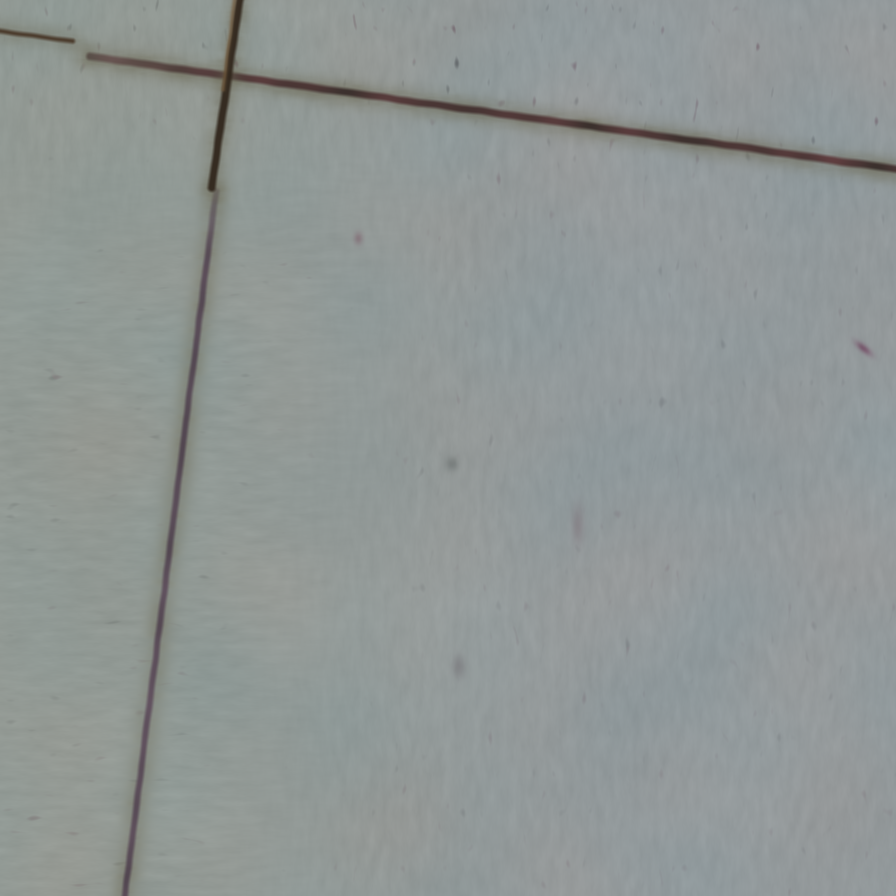
Give the GLSL for this texture, as a Shadertoy shader.

```glsl
// Pale grey-green stone slabs with narrow, stained joints meeting at upper left.
// Joints are segment distances with a dark core and a soft olive halo; the stone
// is stretched gradient noise, with sparse flecks and a few faint blemishes.

vec2 hashGradient(vec2 cell) {
    vec3 p = fract(cell.xyx * vec3(0.1031, 0.1030, 0.0973));
    p += dot(p, p.yzx + 33.33);
    return 2.0 * fract((p.xx + p.yz) * p.zy) - 1.0;
}

float gradientNoise(vec2 p) {
    vec2 i = floor(p), f = fract(p);
    vec2 u = f * f * f * (f * (f * 6.0 - 15.0) + 10.0);
    float a = dot(hashGradient(i), f);
    float b = dot(hashGradient(i + vec2(1, 0)), f - vec2(1, 0));
    float c = dot(hashGradient(i + vec2(0, 1)), f - vec2(0, 1));
    float d = dot(hashGradient(i + 1.0), f - 1.0);
    return mix(mix(a, b, u.x), mix(c, d, u.x), u.y);
}

float fbm(vec2 p) {
    float sum = 0.0, amp = 0.5;
    for (int k = 0; k < 4; k++) {
        sum += amp * gradientNoise(p);
        p = p * 2.03 + 17.3;
        amp *= 0.5;
    }
    return sum;
}

float segmentDistance(vec2 p, vec2 a, vec2 b) {
    vec2 pa = p - a, ba = b - a;
    return length(pa - ba * clamp(dot(pa, ba) / dot(ba, ba), 0.0, 1.0));
}

float bell(float d, float width) {
    return exp(-d * d / (width * width));
}

float blemish(vec2 p, vec2 center, vec2 size) {
    vec2 q = (p - center) / size;
    return exp(-dot(q, q));
}

// Lays a soft stain, then a smooth-edged dark core, over the stone.
vec3 drawJoint(vec3 stone, float d, float halfWidth, vec3 core, float stain, float strength) {
    float pixel = 1.0 / iResolution.y;
    vec3 col = mix(stone, vec3(0.43, 0.42, 0.34), stain * bell(d, 0.014));
    float line = 1.0 - smoothstep(halfWidth - 0.0015 - pixel, halfWidth + 0.0015 + pixel, d);
    return mix(col, core, line * strength);
}

void mainImage(out vec4 fragColor, in vec2 fragCoord) {
    vec2 uv = fragCoord / iResolution.xy;

    // Side of each joint: the grain runs sideways on the left slab
    float jointX = 0.138 + 0.131 * uv.y;
    float jointY = 0.951 - 0.140 * uv.x;
    float above = smoothstep(-0.02, 0.02, uv.y - jointY);
    float upright = max(smoothstep(0.05, 0.30, uv.x - jointX), smoothstep(0.65, 0.9, uv.y));

    // Stone: broad tint, mottling and directional grain
    vec3 col = mix(vec3(0.572, 0.602, 0.582), vec3(0.575, 0.602, 0.610),
                   smoothstep(0.1, 0.75, uv.x));
    col += 0.035 * fbm(uv * 5.0 + 3.0);
    col += vec3(0.03, 0.0, -0.01) * gradientNoise(uv * 7.0 + 40.0);
    float sideGrain = fbm(uv * vec2(28, 110));
    float uprightGrain = fbm(uv * vec2(95, 32) + 9.0);
    col += 0.055 * mix(sideGrain, uprightGrain, upright);

    // Flecks: the strongest peaks of stretched noise
    float sideFleck = gradientNoise(uv * vec2(42, 120) + 61.0);
    float uprightFleck = gradientNoise(uv * vec2(105, 48) + 83.0);
    float fleck = smoothstep(0.32, 0.75, mix(sideFleck, uprightFleck, upright));
    vec3 fleckTint = mix(vec3(0.14, 0.15, 0.14), vec3(0.10, 0.17, 0.14),
                         step(0.0, gradientNoise(uv * 15.0)));
    col -= fleckTint * fleck * (0.5 + 0.7 * above + 0.3 * smoothstep(0.6, 0.9, uv.y));

    // Isolated blemishes
    col -= vec3(0.10) * blemish(uv, vec2(0.505, 0.482), vec2(0.007, 0.008));
    col -= vec3(0.07, 0.09, 0.08) * blemish(uv, vec2(0.512, 0.256), vec2(0.007, 0.013));
    col -= vec3(0.03, 0.07, 0.06) * blemish(uv, vec2(0.645, 0.414), vec2(0.007, 0.022));
    col -= vec3(0.05, 0.13, 0.10) * blemish(uv, vec2(0.400, 0.734), vec2(0.005, 0.007));
    vec2 nick = uv - vec2(0.964, 0.611);
    nick.y += 0.65 * nick.x;
    col -= vec3(0.10, 0.24, 0.17) * blemish(nick, vec2(0.0), vec2(0.009, 0.005));

    // Joints: slightly ragged, with stain and darkness varying along them
    vec2 p = uv + 0.0012 * vec2(gradientNoise(uv * 40.0), gradientNoise(uv * 40.0 + 25.0));
    float wear = gradientNoise(uv * 22.0 + 5.0);
    float stain = 0.45 + 0.35 * wear + 0.5 * sideGrain;

    float lower = segmentDistance(p, vec2(0.138, -0.01), vec2(0.241, 0.787));
    vec3 violet = mix(vec3(0.37, 0.29, 0.36), vec3(0.27, 0.22, 0.27), 0.5 + wear);
    float fadeTop = 1.0 - 0.45 * smoothstep(0.70, 0.79, uv.y);
    col = drawJoint(col, lower, 0.0033, violet, stain * 0.85, 0.85 * fadeTop);

    float across = segmentDistance(p, vec2(0.100, 0.937), vec2(1.01, 0.810));
    vec3 maroon = mix(vec3(0.37, 0.22, 0.23), vec3(0.20, 0.16, 0.15), 0.5 + wear);
    float fadeLeft = 0.65 + 0.35 * smoothstep(0.10, 0.27, uv.x);
    col = drawJoint(col, across, 0.0040, maroon, stain + 0.18 * (1.0 - above), 0.92 * fadeLeft);

    float left = segmentDistance(p, vec2(-0.01, 0.967), vec2(0.081, 0.954));
    col = drawJoint(col, left, 0.0025, vec3(0.27, 0.20, 0.14), stain * 0.65, 0.9);

    // Upper joint: a dark slit with a tan lip beside it
    float upper = segmentDistance(p, vec2(0.269, 1.01), vec2(0.236, 0.791));
    col = drawJoint(col, upper, 0.0042, vec3(0.19, 0.15, 0.11), stain * 0.8, 0.95);
    float lip = segmentDistance(p, vec2(0.263, 1.01), vec2(0.249, 0.90));
    col = mix(col, vec3(0.46, 0.36, 0.24), 0.6 * bell(lip, 0.0025));

    fragColor = vec4(clamp(col, 0.0, 1.0), 1.0);
}
```
